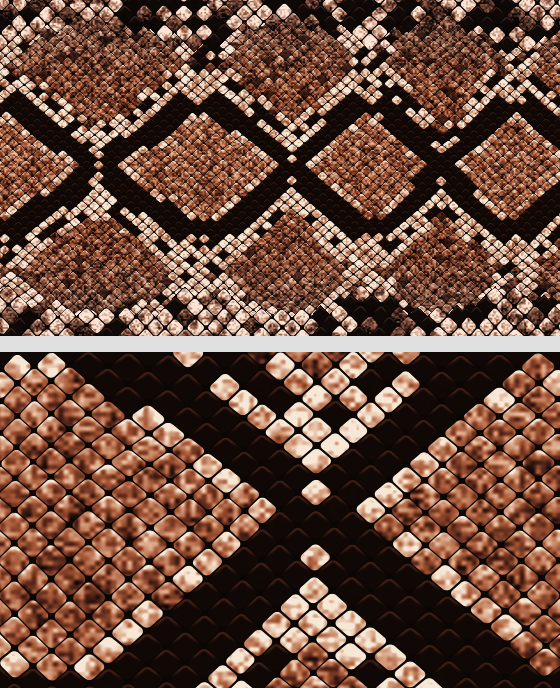
Top, the full canvas; bottom, a detail of the centre.
A Shadertoy shader for this texture:

```glsl
// Python skin: a lattice of rounded scales, each toned by where its centre lies.
// Rust diamonds run along the middle, black bands cross between them, and
// pale-edged saddles sit above and below, fading into large mottled scales.

const vec3 BLACK = vec3(0.04, 0.022, 0.015);
const vec3 UMBER = vec3(0.33, 0.15, 0.10);
const vec3 RUST  = vec3(0.64, 0.33, 0.20);
const vec3 PEACH = vec3(0.83, 0.61, 0.48);
const vec3 CREAM = vec3(0.97, 0.91, 0.84);
const vec3 ASH   = vec3(1.10, 0.95, 0.89);   // tint of the faded flanks

// Tones index the colour ramp from black (0) to cream (1)
const float TONE_BLACK = 0.02;
const float TONE_SADDLE = 0.42;
const float TONE_DIAMOND = 0.50;
const float TONE_PALE = 0.88;

// Lengths are in canvas heights
const vec2 SMALL_SCALE = vec2(0.037, 0.0326);
const vec2 LARGE_SCALE = vec2(0.058, 0.060);
const float PERIOD = 0.511;                  // spacing of the band crossings
const float FIRST_CROSSING = 0.293;
const float STRETCH = 0.065;                 // uneven spacing of the crossings
const vec2 DIAMOND = vec2(0.214, 0.180);     // half extents
const float DIAMOND_CUT = 0.155;             // flattened top and bottom
const vec2 SADDLE = vec2(0.195, 0.170);      // half extents
const float VEE_TIP = 0.047;
const float VEE_SLOPE = 0.88;
const float ROW = 0.033;                     // height of one row of scales
const float GRAIN = 1.0;
const float PI = 3.14159;

float hash(vec2 p) {
    vec3 k = fract(p.xyx * 0.1031);
    k += dot(k, k.yzx + 33.33);
    return fract((k.x + k.y) * k.z);
}

float noise(vec2 p) {
    vec2 i = floor(p), f = fract(p);
    f = f * f * (3.0 - 2.0 * f);
    return mix(mix(hash(i), hash(i + vec2(1, 0)), f.x),
               mix(hash(i + vec2(0, 1)), hash(i + vec2(1, 1)), f.x), f.y);
}

vec3 ramp(float tone) {
    float t = 4.0 * clamp(tone, 0.0, 1.0);
    vec3 c = mix(BLACK, UMBER, min(t, 1.0));
    c = mix(c, RUST, clamp(t - 1.0, 0.0, 1.0));
    c = mix(c, PEACH, clamp(t - 2.0, 0.0, 1.0));
    return mix(c, CREAM, clamp(t - 3.0, 0.0, 1.0));
}

// Diagonal lattice whose unit cells are diamonds of the given size
vec2 toLattice(vec2 p, vec2 size) {
    vec2 s = p / size;
    return vec2(s.x + s.y, s.x - s.y);
}

vec2 fromLattice(vec2 l, vec2 size) {
    return 0.5 * size * vec2(l.x + l.y, l.x - l.y);
}

// Horizontal distance to the nearest crossing of the black bands
float crossingDistance(float x) {
    float d = x - FIRST_CROSSING;
    d -= STRETCH * sin(PI * d / (2.0 * PERIOD));
    return abs(fract(d / PERIOD + 0.5) - 0.5) * PERIOD;
}

bool isLarge(vec2 c) {
    float limit = 0.425 - 0.07 * smoothstep(0.10, 0.25, crossingDistance(c.x));
    return abs(c.y - 0.5) > limit;
}

// Base tone of the scale centred at c
float scaleTone(vec2 c, float rnd) {
    float q = crossingDistance(c.x), v = abs(c.y - 0.5);
    float side = 0.5 * PERIOD - q;

    // Central diamond with a pale rim
    float d = max(side / DIAMOND.x + v / DIAMOND.y, v / DIAMOND_CUT);
    if (d < 0.84) return TONE_DIAMOND;
    if (d < 1.01) return rnd < 0.7 ? TONE_PALE - 0.05 : TONE_DIAMOND;

    // Black band, with pale flecks at crossings and between saddles
    float vee = v - VEE_TIP - VEE_SLOPE * q;
    bool cluster = length(vec2(side, v - 0.235)) < 0.045;
    if (cluster && rnd < 0.8) return TONE_PALE - 0.1;
    if (vee < 0.0) return q < 0.014 && rnd < 0.6 ? TONE_PALE - 0.1 : TONE_BLACK;

    // Saddle: pale row, broken dark row, pale row, then brown
    float middle = c.y > 0.5 ? 0.275 : 0.255;
    float e = length(vec2(q, v - middle) / SADDLE);
    if (vee > 2.7 * ROW && e < 1.0) return rnd < 0.05 ? 0.15 : TONE_SADDLE;
    if (vee < ROW) return rnd < 0.93 ? TONE_PALE : TONE_BLACK;
    if (e < 1.1 && vee < 1.9 * ROW) return rnd < 0.5 ? TONE_BLACK : TONE_PALE;
    if (e < 1.1 && vee < 2.7 * ROW) return rnd < 0.7 ? TONE_PALE - 0.05 : 0.3;

    // Mottled flank
    float blotch = 0.6 * noise(c * 14.0) + 0.7 * rnd;
    return blotch > 0.52 ? TONE_PALE : blotch > 0.42 ? 0.3 : TONE_BLACK;
}

void mainImage(out vec4 fragColor, in vec2 fragCoord) {
    vec2 p = fragCoord / iResolution.y;
    vec2 bent = p + 0.014 * (vec2(noise(p * 8.0), noise(p * 8.0 + 31.0)) - 0.5);

    // Large flank scales cover the small lattice
    vec2 bigCell = floor(toLattice(bent, LARGE_SCALE));
    bool large = isLarge(fromLattice(bigCell + 0.5, LARGE_SCALE));
    vec2 size = large ? LARGE_SCALE : SMALL_SCALE;
    vec2 l = toLattice(bent, size);
    vec2 cell = floor(l), f = l - cell - 0.5;
    float rnd = hash(cell + 57.0);
    float base = scaleTone(fromLattice(cell + 0.5, size), rnd);

    // Rounded scale with a smoothed edge
    float halfSize = 0.475 - 0.02 * smoothstep(0.5, 0.9, base);
    float edge = length(max(abs(f) - halfSize + 0.22, 0.0)) - 0.22;
    float pixel = 0.8 / (iResolution.y * size.y);
    float inside = 1.0 - smoothstep(-pixel, pixel, edge);

    // Grain, light from above and a bright upper rim
    float grain = 0.65 * noise(p * vec2(190, 210)) + 0.35 * noise(p * 60.0 + 9.0) - 0.5;
    float lit = f.x - f.y;
    float rim = smoothstep(-0.15, -0.04, edge) * smoothstep(0.1, 0.6, lit);
    float tone = base + smoothstep(0.0, 0.4, base) * (GRAIN * grain + 0.17 * lit)
               + 0.15 * (hash(cell + 11.0) - 0.5) * base + 0.16 * rim;

    // Brown stains on the large pale scales
    if (large) tone -= 0.55 * base * smoothstep(0.5, 0.8, noise(p * 38.0 + 5.0));

    vec3 color = ramp(tone);
    float fade = 0.38 * smoothstep(0.2, 0.45, abs(p.y - 0.5));
    color = mix(color, dot(color, vec3(0.45, 0.4, 0.15)) * ASH, fade);
    fragColor = vec4(mix(BLACK, color, inside), 1.0);
}
```
